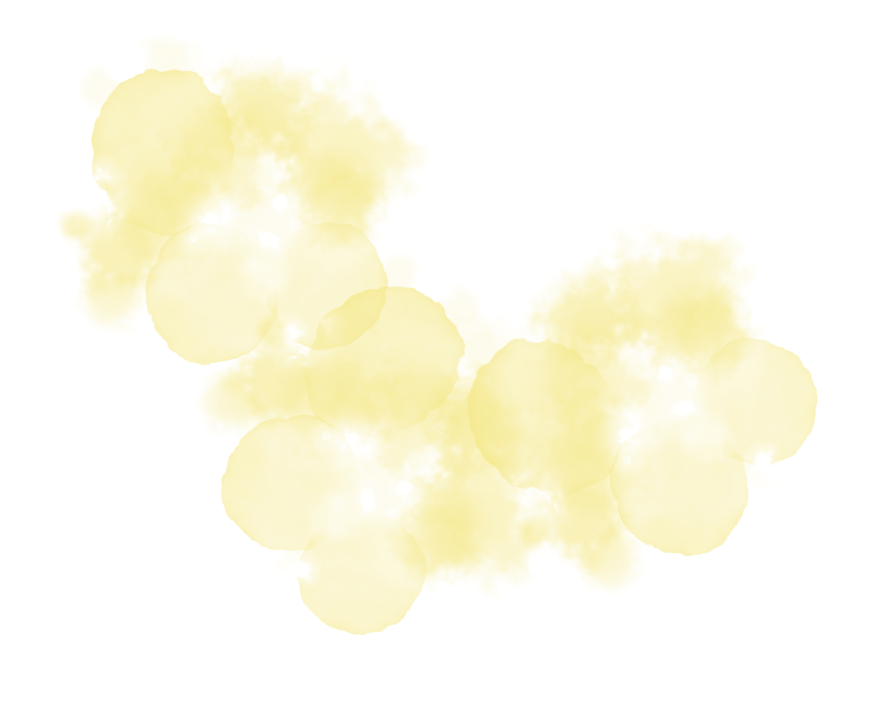
This background is drawn by a Shadertoy shader. Its source:

```glsl
// Three rotated stamps of pale yellow watercolour on white paper.

const vec2 VIEW = vec2(7.68, 6.06);          // canvas size in paint units
const vec3 PAPER = vec3(1.0);
const vec3 PIGMENT = vec3(0.955, 0.900, 0.490);
const float RIM_STRENGTH = 0.13;             // dried pigment along crisp edges
const float RIM_SHARPNESS = 16.0;
const float EDGE_WOBBLE = 0.16;
const float CLOUD_WOBBLE = 0.85;
const float CLOUD_GRAIN = 0.55;
const float MOTTLE = 0.55;

// Stamp placement: centre, rotation
const vec3 STAMPS[3] = vec3[3](
    vec3(2.28, 4.00, 0.0), vec3(3.13, 1.80, -0.977), vec3(5.84, 2.54, 0.768));

// Crisp washes: centre, radii
const vec4 WASHES[3] = vec4[3](
    vec4(-0.88, 0.77, 0.61, 0.71),
    vec4(-0.45, -0.45, 0.57, 0.60),
    vec4(0.51, -0.38, 0.51, 0.55));
// Crisp washes: strength on the inner side, on the outer side
const vec2 WASH_TONES[3] = vec2[3](
    vec2(0.30, 0.46), vec2(0.18, 0.40), vec2(0.20, 0.36));

// Soft clouds: centre, radius, strength
const vec4 CLOUDS[11] = vec4[11](
    vec4(-0.03, 1.08, 0.44, 0.55), vec4(0.70, 0.74, 0.58, 0.45),
    vec4(0.60, 0.36, 0.44, 0.50), vec4(-1.27, -0.08, 0.40, 0.55),
    vec4(-1.62, 0.13, 0.16, 0.50), vec4(-0.83, 1.56, 0.28, 0.13),
    vec4(-1.43, 1.30, 0.20, 0.12), vec4(-0.38, 0.74, 0.56, 0.42),
    vec4(-0.84, 0.29, 0.54, 0.42), vec4(-0.05, -0.25, 0.64, 0.20),
    vec4(-1.32, -0.46, 0.28, 0.34));

// Bare paper gaps: centre, radius
const vec3 GAPS[6] = vec3[6](
    vec3(0.0, 0.0, 0.13), vec3(-0.45, 0.14, 0.12), vec3(0.12, 0.32, 0.09),
    vec3(0.20, -0.82, 0.09), vec3(-1.47, 0.38, 0.18), vec3(-0.60, 0.03, 0.08));

float hash(vec2 p) {
    vec3 q = fract(p.xyx * 0.1031);
    q += dot(q, q.yzx + 33.33);
    return fract((q.x + q.y) * q.z);
}

float valueNoise(vec2 p) {
    vec2 cell = floor(p), f = fract(p);
    f = f * f * (3.0 - 2.0 * f);
    return mix(mix(hash(cell), hash(cell + vec2(1, 0)), f.x),
               mix(hash(cell + vec2(0, 1)), hash(cell + vec2(1, 1)), f.x), f.y);
}

float fbm(vec2 p) {
    float sum = 0.0, amplitude = 0.53;
    for (int i = 0; i < 4; i++) {
        sum += amplitude * valueNoise(p);
        p = mat2(1.6, 1.2, -1.2, 1.6) * p + 7.3;
        amplitude *= 0.5;
    }
    return sum;
}

// Fraction of paper left uncoloured by one stamp
float stampTransmission(vec2 p, float pixel) {
    float broad = fbm(p * 2.6 + 31.0) - 0.5;
    float fine = fbm(p * 9.0 + 57.0) - 0.5;
    float ragged = fbm(p * 5.5 + 83.0) - 0.5;
    float clear = 1.0;

    // Feathered clouds
    for (int i = 0; i < 11; i++) {
        vec4 cloud = CLOUDS[i];
        float d = length(p - cloud.xy) / cloud.z;
        d += broad * CLOUD_WOBBLE + fine * CLOUD_GRAIN;
        clear *= 1.0 - cloud.w * (1.0 - smoothstep(0.35, 1.2, d));
    }

    // Crisp washes, fading toward the stamp centre
    for (int i = 0; i < 3; i++) {
        vec4 wash = WASHES[i];
        vec2 q = (p - wash.xy) / wash.zw;
        float d = length(q) - 1.0 + ragged * EDGE_WOBBLE + fine * 0.07;
        float aa = pixel / wash.z;
        float fill = 1.0 - smoothstep(-aa, aa, d);
        float outward = dot(q, normalize(wash.xy)) + broad * 0.8;
        float tone = mix(WASH_TONES[i].x, WASH_TONES[i].y, smoothstep(-0.7, 0.8, outward));
        tone += RIM_STRENGTH * exp(min(d, 0.0) * RIM_SHARPNESS);
        clear *= 1.0 - fill * tone * smoothstep(-1.05, -0.35, outward);
    }

    // Mottled pigment and torn gaps
    float density = (1.0 - clear) * (1.0 + broad * MOTTLE + fine * 0.16);
    for (int i = 0; i < 6; i++) {
        float d = length(p - GAPS[i].xy) / GAPS[i].z + fine * 2.2 + ragged * 0.8;
        density *= mix(0.04, 1.0, smoothstep(0.35, 0.9, d) * 0.55
                                + smoothstep(0.5, 2.4, d) * 0.45);
    }
    return 1.0 - clamp(density, 0.0, 1.0);
}

void mainImage(out vec4 fragColor, in vec2 fragCoord) {
    vec2 p = fragCoord / iResolution.xy * VIEW;
    float pixel = VIEW.y / iResolution.y;
    float clear = 1.0;
    for (int i = 0; i < 3; i++) {
        float c = cos(STAMPS[i].z), s = sin(STAMPS[i].z);
        clear *= stampTransmission(mat2(c, -s, s, c) * (p - STAMPS[i].xy), pixel);
    }
    fragColor = vec4(mix(PAPER, PIGMENT, 1.0 - clear), 1.0);
}
```
